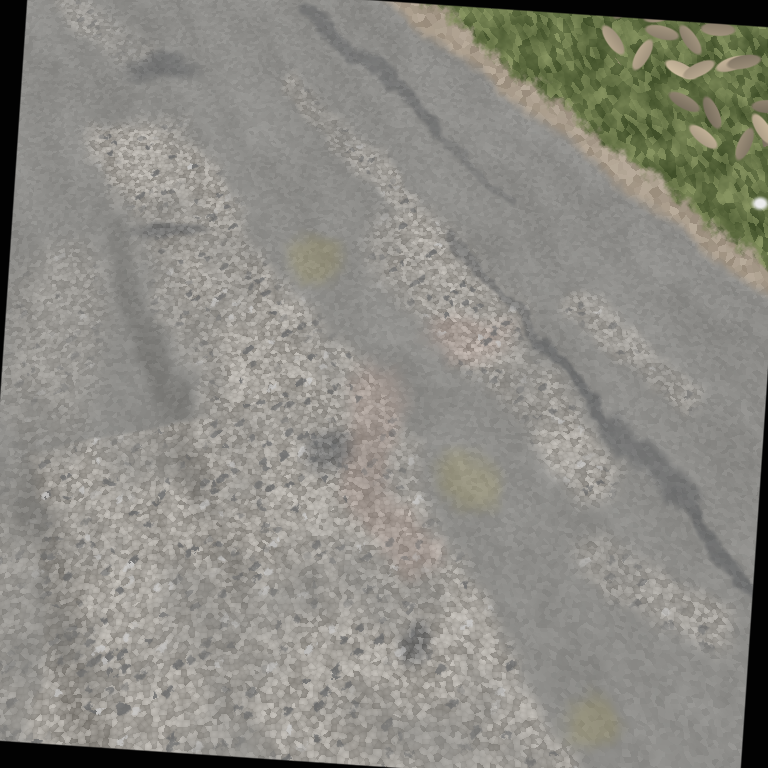
Write a Shadertoy shader that draws this texture.

```glsl
const float TILT = .068;
const float HALF_FRAME = .4975;
const vec2 VANISH = vec2(-.265, 1.87);
const float GRAIN_SCALE = 125.;
const float STONE_SCALE = 52.;
const float LEAF_SCALE = 27.;
const vec3 ASPHALT = vec3(.555, .552, .54);
const vec3 AGGREGATE = vec3(.64, .625, .6);
const vec3 PINK_STONE = vec3(.66, .605, .575);
const vec3 TAR = vec3(.39, .395, .4);
const vec3 DIRT = vec3(.66, .61, .545);
const vec3 GRASS_DARK = vec3(.25, .31, .16);
const vec3 GRASS_LIGHT = vec3(.53, .58, .38);
const vec3 LEAF = vec3(.68, .62, .53);
const vec3 BACKDROP = vec3(.008);

vec2 hash2(vec2 p) {
    vec3 h = fract(p.xyx * vec3(.1031, .103, .0973));
    h += dot(h, h.yzx + 33.33);
    return fract((h.xx + h.yz) * h.zy);
}

// Nearest cell: x = distance, yz = its random values
vec3 cells(vec2 p) {
    vec2 base = floor(p);
    vec3 best = vec3(9.);
    for (int k = 0; k < 9; k++) {
        vec2 id = base + vec2(k % 3 - 1, k / 3 - 1);
        float d = length(id + hash2(id) - p);
        if (d < best.x) best = vec3(d, hash2(id + 71.));
    }
    return best;
}

float waves(vec2 p) {
    float sum = 0., amp = .5;
    for (int i = 0; i < 5; i++) {
        p = mat2(.8, .6, -.6, .8) * p * 1.75 + 1.3;
        sum += amp * sin(p.x + 1.5 * sin(p.y));
        amp *= .65;
    }
    return sum;
}

// Soft stroke from (ax, ay) to (bx, by)
float streak(vec2 p, float ax, float ay, float bx, float by, float r) {
    vec2 ab = vec2(bx - ax, by - ay), ap = p - vec2(ax, ay);
    float d = length(ap - ab * clamp(dot(ap, ab) / dot(ab, ab), 0., 1.));
    return 1. - smoothstep(r * .5, r * 1.5, d);
}

float blob(vec2 p, float x, float y, float rx, float ry) {
    return 1. - smoothstep(.5, 1.4, length((p - vec2(x, y)) / vec2(rx, ry)));
}

float exposedStone(vec2 p, vec2 w, float patchy) {
    float bulge = (p.y - .48) / .09;
    float right = .76 - .62 * p.y + .055 * exp(-bulge * bulge);
    float left = mix(.04, .42 - .36 * p.y, smoothstep(.41, .46, p.y));
    float inside = min(min(p.x - left, right - p.x), .84 - p.y);
    float m = smoothstep(-.018, .022, inside + .018 * patchy);
    m = max(m, streak(w, .53, .68, .64, .56, .05));
    m = max(m, streak(w, .64, .56, .77, .38, .036));
    m = max(m, .8 * streak(w, .38, .89, .525, .74, .017));
    m = max(m, .7 * streak(w, .755, .6, .9, .48, .02));
    m = max(m, .75 * streak(w, .78, .27, .93, .18, .032));
    m = max(m, .5 * streak(w, .08, .62, .06, .48, .06));
    m = max(m, .5 * streak(w, .09, .99, .18, .93, .022));
    m = max(m, .6 * blob(w, .02, .2, .05, .2));
    return m * clamp(.82 + .4 * patchy, .35, 1.);
}

float cracks(vec2 p) {
    float m = .75 * streak(p, .4, .99, .57, .835, .009);
    m = max(m, .45 * streak(p, .57, .835, .66, .73, .005));
    m = max(m, .65 * streak(p, .59, .69, .71, .55, .006));
    m = max(m, .9 * streak(p, .71, .55, .8, .445, .008));
    m = max(m, .8 * streak(p, .8, .445, .89, .35, .018));
    return max(m, .9 * streak(p, .88, .36, .98, .23, .008));
}

vec3 road(vec2 p) {
    float patchy = waves(p * 11.);
    vec2 w = p + .009 * vec2(waves(p * 18.), waves(p * 18. + 40.));
    vec2 ground = vec2(p.x - .4, p.y) * (1. + .55 * p.y);
    vec3 grain = cells(ground * GRAIN_SCALE);
    vec3 stone = cells(ground * STONE_SCALE + .3 * waves(p * 90.));
    float lane = (w.x - VANISH.x) / (VANISH.y - w.y);
    float rough = exposedStone(p, w, patchy);

    // Worn surface, pink stone and moss
    vec3 col = mix(ASPHALT, AGGREGATE, rough);
    float pink = max(streak(w, .49, .49, .475, .36, .033), streak(w, .475, .36, .54, .28, .03));
    col = mix(col, PINK_STONE, .65 * max(pink, blob(w, .61, .56, .06, .03)));
    float moss = blob(w, .61, .37, .04, .04) + blob(w, .77, .06, .04, .04) + blob(w, .41, .66, .04, .03);
    col += moss * vec3(.025, .015, -.05);
    col += .012 * sin(lane * 75. + 2. * patchy) + .014 * patchy;

    // Wheel tracks, tar patches and grooves
    float track = (1. - smoothstep(.004, .022, abs(lane - .35)))
                * smoothstep(.18, .28, p.y) * (1. - smoothstep(.65, .8, p.y));
    track += (1. - smoothstep(.006, .025, abs(lane - .207))) * (1. - smoothstep(.35, .5, p.y));
    col -= .065 * track;
    float tar = blob(w, .215, .91, .045, .018) + blob(w, .22, .7, .05, .011)
              + blob(w, .425, .41, .035, .03) + blob(w, .54, .165, .022, .03);
    col = mix(col, TAR, max(.6 * tar, .75 * cracks(w)));

    // Grain and loose stones
    col += (grain.y - .5) * mix(.05, .19, rough) + (.45 - grain.x) * .09 * rough;
    float pebble = (1. - smoothstep(.2, .42, stone.x)) * rough * .75;
    col = mix(col, TAR, pebble * smoothstep(.76, .86, stone.y));
    return mix(col, vec3(.8), pebble * (1. - smoothstep(.03, .07, stone.y)));
}

vec3 verge(vec2 p) {
    vec3 blade = cells(mat2(.9, -.45, .45, .9) * p * vec2(130., 75.));
    float shade = .15 + .25 * waves(p * 35.) + .7 * blade.y;
    vec3 col = mix(GRASS_DARK, GRASS_LIGHT, clamp(shade, 0., 1.));
    // Fallen leaves, turned at random
    float litter = streak(p, .84, .95, .98, .87, .065);
    vec2 q = p * LEAF_SCALE, base = floor(q);
    for (int n = 0; n < 9; n++) {
        vec2 id = base + vec2(n % 3 - 1, n / 3 - 1), h = hash2(id), k = hash2(id + 19.);
        float c = cos(k.x * 6.28), s = sin(k.x * 6.28);
        vec2 d = mat2(c, -s, s, c) * (q - id - h);
        float leaf = 1. - smoothstep(.8, 1.05, length(d / vec2(.65, .25)));
        leaf *= step(k.y, .06 + .75 * litter);
        col = mix(col, LEAF * (.75 + .4 * h.x + .3 * d.y), leaf);
    }
    return mix(col, vec3(.92), blob(p, .99, .735, .01, .008));
}

void mainImage(out vec4 fragColor, in vec2 fragCoord) {
    vec2 p = fragCoord / iResolution.xy;
    float pixel = 1. / iResolution.y;
    float edge = p.y - 1.39 + .78 * p.x + .008 * waves(p * 22.);
    vec3 soil = DIRT + .12 * (cells(p * 110.).y - .5);
    vec3 col = mix(road(p), soil, smoothstep(-.012, .014, edge));
    col = mix(col, verge(p), smoothstep(.03, .052, edge + .01 * waves(p * 70.)));
    // Tilted frame
    float c = cos(TILT), s = sin(TILT);
    vec2 q = abs(mat2(c, s, -s, c) * (p - .5));
    float inside = 1. - smoothstep(-pixel, pixel, max(q.x, q.y) - HALF_FRAME);
    fragColor = vec4(mix(BACKDROP, col, inside), 1.);
}
```
